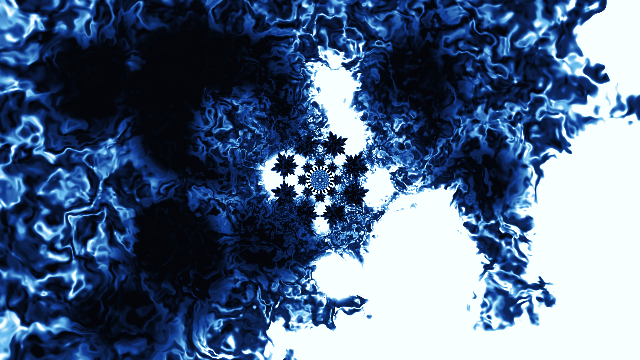
Give the GLSL for this background, as a Shadertoy shader.

```glsl
const vec3 INK = vec3(0.01, 0.02, 0.04);
const vec3 NAVY = vec3(0.05, 0.14, 0.34);
const vec3 COBALT = vec3(0.07, 0.24, 0.60);
const vec3 AZURE = vec3(0.18, 0.42, 0.71);
const vec3 SKY = vec3(0.41, 0.74, 0.94);
const vec3 ICE = vec3(0.97, 1.0, 1.0);
const float TAU = 6.28319;
const float SWIRL_SCALE = 4.6;   // swirls per unit of log-polar space
const float RING_COUNT = 30.0;   // contour lines across the noise range
const float EDGE_ROUGHNESS = 0.36;
const float FLAKE_COUNT = 8.0;   // flakes around each central ring
const float FLAKE_RADIUS = 0.10; // distance of the outer flake ring
const float CORE_RADIUS = 0.027;

float hash(vec3 p) {
    return fract(sin(dot(p, vec3(127.1, 311.7, 74.7))) * 43758.5453);
}

float noise(vec3 p) {
    vec3 i = floor(p), f = fract(p);
    f = f * f * (3.0 - 2.0 * f);
    vec2 e = vec2(0.0, 1.0);
    vec4 low = vec4(hash(i), hash(i + e.yxx), hash(i + e.xyx), hash(i + e.yyx));
    vec4 high = vec4(hash(i + e.xxy), hash(i + e.yxy), hash(i + e.xyy), hash(i + e.yyy));
    vec4 z = mix(low, high, f.z);
    vec2 y = mix(z.xy, z.zw, f.y);
    return mix(y.x, y.y, f.x);
}

float fbm(vec3 p) {
    float sum = 0.0, amp = 0.53;
    for (int i = 0; i < 4; i++) {
        sum += amp * noise(p);
        p = p * 2.03 + 11.7;
        amp *= 0.5;
    }
    return sum;
}

// Approximate distance, positive inside
float ellipse(vec2 p, vec2 centre, vec2 radius) {
    return (1.0 - length((p - centre) / radius)) * min(radius.x, radius.y);
}

float lightField(vec2 p) {
    float d = ellipse(p, vec2(0.28, -0.30), vec2(0.17, 0.27));
    d = max(d, ellipse(p, vec2(0.20, -0.50), vec2(0.36, 0.13)));
    d = max(d, ellipse(p, vec2(0.05, -0.28), vec2(0.085, 0.08)));
    d = max(d, ellipse(p, vec2(0.82, -0.22), vec2(0.24, 0.40)));
    d = max(d, ellipse(p, vec2(0.60, -0.50), vec2(0.30, 0.10)));
    d = max(d, ellipse(p, vec2(0.037, 0.25), vec2(0.058, 0.10)));
    d = max(d, ellipse(p, vec2(0.07, 0.12), vec2(0.06, 0.09)));
    d = max(d, ellipse(p, vec2(-0.09, 0.01), vec2(0.075, 0.07)));
    d = max(d, ellipse(p, vec2(0.01, -0.10), vec2(0.035, 0.055)));
    d = max(d, ellipse(p, vec2(0.16, -0.02), vec2(0.045, 0.06)));
    return max(d, ellipse(p, vec2(0.86, 0.40), vec2(0.12, 0.16)));
}

float darkField(vec2 p) {
    float d = ellipse(p, vec2(-0.29, 0.20), vec2(0.25, 0.23));
    d = max(d, ellipse(p, vec2(0.25, 0.24), vec2(0.12, 0.17)));
    d = max(d, ellipse(p, vec2(-0.66, 0.30), vec2(0.11, 0.15)));
    d = max(d, ellipse(p, vec2(-0.39, -0.20), vec2(0.12, 0.17)));
    d = max(d, ellipse(p, vec2(-0.54, -0.41), vec2(0.13, 0.10)));
    d = max(d, ellipse(p, vec2(-0.10, -0.14), vec2(0.15, 0.13)));
    d = max(d, ellipse(p, vec2(0.43, 0.0), vec2(0.12, 0.09)));
    // Blue islands inside the dark pools
    d = min(d, -ellipse(p, vec2(-0.24, 0.15), vec2(0.10, 0.10)));
    return min(d, -ellipse(p, vec2(0.23, 0.14), vec2(0.07, 0.07)));
}

// Coverage of jagged flakes, shrinking ring by ring toward the centre
float flakes(float angle, float r, float pixel) {
    float level = log(r / FLAKE_RADIUS) * FLAKE_COUNT / TAU;
    float row = floor(level + 0.5);
    float turn = angle * FLAKE_COUNT / TAU + 0.5 * mod(row, 2.0);
    vec2 cell = vec2(fract(turn) - 0.5, level - row);
    float t = atan(cell.y, cell.x + 1e-5);
    float rim = 0.37 + 0.07 * cos(6.0 * t) + 0.05 * cos(18.0 * t);
    float blur = pixel / r * FLAKE_COUNT / TAU;
    return 1.0 - smoothstep(-blur, blur, length(cell) - rim);
}

vec3 ramp(float v) {
    vec3 c = mix(INK, NAVY, smoothstep(0.03, 0.20, v));
    c = mix(c, COBALT, smoothstep(0.20, 0.40, v));
    c = mix(c, AZURE, smoothstep(0.38, 0.58, v));
    c = mix(c, SKY, smoothstep(0.56, 0.78, v));
    return mix(c, ICE, smoothstep(0.76, 1.0, v));
}

void mainImage(out vec4 fragColor, in vec2 fragCoord) {
    float pixel = 1.0 / iResolution.y;
    vec2 p = (fragCoord - 0.5 * iResolution.xy) * pixel;
    float r = max(length(p), 0.001);
    float angle = atan(p.y, p.x);

    // Warped contours, seamless in angle and scaled with radius
    vec3 q = vec3(p / r, log(r)) * SWIRL_SCALE;
    vec3 warp = vec3(fbm(q), fbm(q + 17.3), fbm(q + 41.9)) - 0.5;
    vec3 w = q + 2.2 * warp;
    float n = fbm(w);
    float rings = 0.5 + 0.5 * sin(n * RING_COUNT);
    float strands = noise(w * vec3(7.0, 7.0, 11.0));
    float swirl = rings * rings * (0.45 + 0.55 * strands) + 0.22 * strands;

    // Tone: swirls, then dark pools, glow and white fields
    float edge = EDGE_ROUGHNESS * r * (n - 0.5) + 0.07 * r * (swirl - 0.4);
    float light = lightField(p) + edge;
    float dark = smoothstep(-0.03, 0.035, darkField(p) + edge);
    float value = swirl * (0.66 + 0.30 * smoothstep(0.3, 0.85, abs(p.x)));
    value *= 1.0 - 0.92 * dark;
    value += exp(14.0 * min(light, 0.0)) * (0.08 + 0.45 * swirl);
    value = mix(value, 1.1, smoothstep(-0.012, 0.014, light));

    // Central flakes over a pale heart
    float heart = 1.0 - smoothstep(0.050, 0.068, r);
    value = mix(value, 1.0, heart);
    float flakeZone = 1.0 - smoothstep(0.13, 0.16, r);
    value = mix(value, 0.22 * swirl, flakes(angle, r, pixel) * flakeZone);

    // Dashed ring around a finely banded core
    float dash = smoothstep(-0.3, 0.3, sin(angle * 22.0));
    float ring = 1.0 - smoothstep(0.004, 0.006, abs(r - 0.033));
    value = mix(value, dash, ring);
    float oval = length(p * vec2(1.1, 0.95));
    float bands = 0.5 + 0.4 * sin(oval * 900.0) * cos(angle * 16.0);
    value = mix(value, bands, 1.0 - smoothstep(-pixel, pixel, oval - CORE_RADIUS));

    fragColor = vec4(ramp(value), 1.0);
}
```
